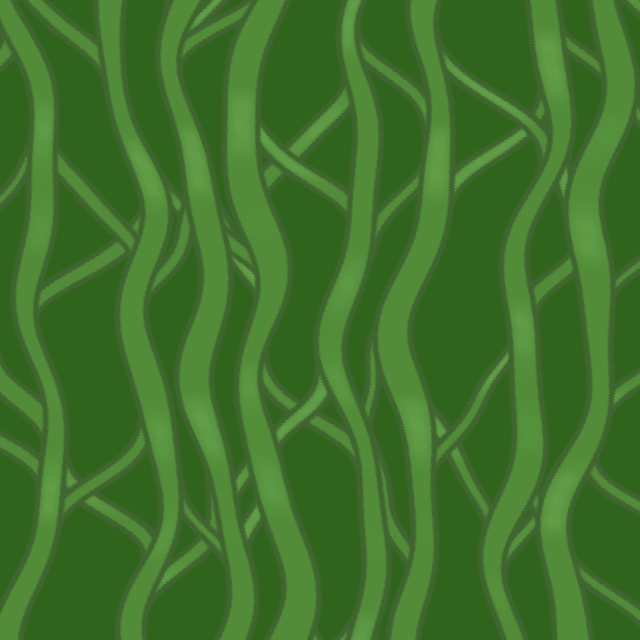
Reproduce this pattern procedurally as a Shadertoy shader.

```glsl
float hash(float n) {
    return fract(sin(n * 12.9898 + 4.1) * 4375.85);
}

// Centre line of a main stem: slow drift plus tighter bends
float stemPath(float id, float y) {
    float phase = 6.283 * hash(id + 20.0);
    float x = (id + 0.5 + 0.6 * (hash(id) - 0.5)) / 8.0;
    x += 0.030 * sin(3.6 * y + 0.7 * id);
    x += 0.024 * sin((11.0 + 4.0 * hash(id + 7.0)) * y + phase);
    return x + 0.007 * sin(25.0 * y + 2.3 * phase);
}

// Side shoot that swings between two neighbouring stems
float shootPath(float id, float y) {
    float stem = floor(id / 2.0);
    float phase = 6.283 * hash(id + 51.0);
    float swing = sin((6.0 + 3.5 * hash(id + 33.0)) * y + phase);
    float t = smoothstep(-0.85, 0.85, swing);
    float x = mix(stemPath(stem, y), stemPath(stem + 1.0, y), t);
    return x + 0.055 * t * (1.0 - t) * sin(27.0 * y + 3.0 * phase);
}

float vinePath(bool isStem, float id, float y) {
    return isStem ? stemPath(id, y) : shootPath(id, y);
}

// Lays one vine with its soft grey-green rim over the colour below
vec3 paintVine(vec3 below, vec2 p, bool isStem, float id) {
    float seed = id + (isStem ? 80.0 : 130.0);
    float phase = 6.283 * hash(seed);
    float x = vinePath(isStem, id, p.y);
    float slope = (vinePath(isStem, id, p.y + 0.002) - x) / 0.002;
    float across = (p.x - x) * inversesqrt(1.0 + slope * slope);

    // Width swells and narrows along the vine
    float halfWidth = isStem ? mix(0.013, 0.023, hash(seed + 3.0))
                             : mix(0.006, 0.011, hash(seed + 3.0));
    halfWidth *= 1.0 + 0.22 * sin(9.0 * p.y + phase) + 0.13 * sin(19.0 * p.y + 2.0 * phase);

    // Slightly ragged rim
    float ragged = sin(850.0 * p.y + 300.0 * p.x + phase) * sin(530.0 * p.y - 410.0 * p.x)
                 + 0.6 * sin(1270.0 * p.y + 190.0 * p.x);
    float d = abs(across) - halfWidth + 0.0007 * ragged;

    // Pale patches fade in along the middle of the flesh
    float patches = 0.6 * sin(14.0 * p.y + 3.0 * phase) + 0.4 * sin(31.0 * p.y + phase);
    float glow = smoothstep(0.15, 0.8, patches)
               * (1.0 - 0.6 * smoothstep(0.2, 1.0, abs(across) / halfWidth));
    glow *= 0.92 + 0.08 * sin(170.0 * p.y + 60.0 * p.x);

    vec3 flesh = mix(vec3(0.32, 0.55, 0.22), vec3(0.38, 0.62, 0.28), glow);
    vec3 rim = vec3(0.255, 0.395, 0.19);
    vec3 vine = mix(flesh, rim, smoothstep(-0.003, 0.002, d));
    return mix(vine, below, smoothstep(0.005, 0.011, d));
}

void mainImage(out vec4 fragColor, in vec2 fragCoord) {
    vec2 p = fragCoord / iResolution.y;
    vec3 color = vec3(0.19, 0.39, 0.11);

    // Thin shoots lie behind the stems
    for (float id = -4.0; id < 18.0; id++) color = paintVine(color, p, false, id);
    for (float id = -2.0; id < 10.0; id++) color = paintVine(color, p, true, id);

    fragColor = vec4(color, 1.0);
}
```
